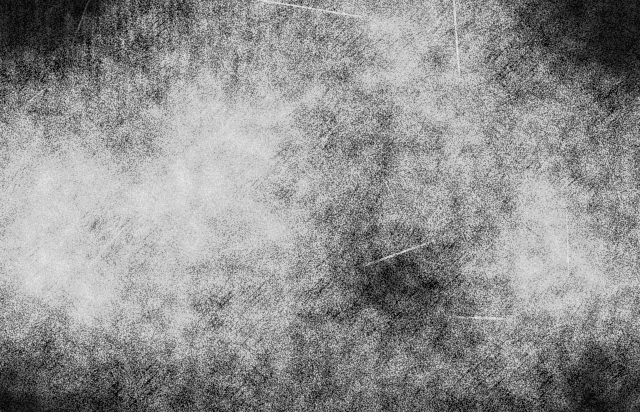
Give the GLSL for this texture, as a WebGL 1 fragment shader.

```glsl
precision highp float;
// Worn monochrome plate: cloudy stains, fine grit, brushed hairlines and pale scratches.
uniform vec2 u_resolution;

const float BASE_TONE = 0.635;
const float SHOULDER = 0.76;
const float DARKEST_TONE = 0.1;
const int FINE_SCRATCHES = 24;

float hash(vec2 p) {
  vec3 q = fract(p.xyx * vec3(0.1031, 0.1030, 0.0973));
  q += dot(q, q.yzx + 33.33);
  return fract((q.x + q.y) * q.z);
}

vec2 gradient(vec2 cell) {
  float a = 6.2832 * hash(cell);
  return vec2(cos(a), sin(a));
}

float gradientNoise(vec2 p) {
  vec2 i = floor(p), f = p - i;
  vec2 w = f * f * f * (f * (f * 6.0 - 15.0) + 10.0);
  vec2 e = vec2(1.0, 0.0);
  float low = mix(dot(gradient(i), f), dot(gradient(i + e.xy), f - e.xy), w.x);
  float high = mix(dot(gradient(i + e.yx), f - e.yx), dot(gradient(i + e.xx), f - e.xx), w.x);
  return mix(low, high, w.y);
}

vec2 rotate(vec2 p, float a) {
  float c = cos(a), s = sin(a);
  return vec2(c * p.x + s * p.y, c * p.y - s * p.x);
}

float fbm(vec2 p) {
  float sum = 0.0, amp = 0.5;
  for (int i = 0; i < 5; i++) {
    sum += amp * gradientNoise(p);
    p = rotate(p, 0.6) * 2.07 + 17.3;
    amp *= 0.62;
  }
  return sum;
}

// Soft elliptical stain
float stain(vec2 p, vec2 center, vec2 radius) {
  vec2 d = (p - center) / radius;
  return exp(-dot(d, d));
}

// Thin line between two points, fading towards its ends
float scratch(vec2 p, vec2 a, vec2 b, float width) {
  vec2 ab = b - a;
  float t = clamp(dot(p - a, ab) / dot(ab, ab), 0.0, 1.0);
  float d = length(p - a - t * ab);
  float soft = width + 0.7 / u_resolution.y;
  return (1.0 - smoothstep(0.3 * width, soft, d)) * sqrt(4.0 * t * (1.0 - t));
}

// Large light and dark areas
float cloudTone(vec2 p, vec2 uv) {
  vec2 q = p + 0.13 * vec2(fbm(p * 6.0 + 3.0), fbm(p * 6.0 + 41.0));
  float tone = BASE_TONE;
  tone -= 0.45 * stain(q, vec2(0.04, 1.0), vec2(0.34, 0.22));
  tone -= 0.38 * stain(q, vec2(1.5, 0.93), vec2(0.22, 0.26));
  tone -= 0.34 * stain(q, vec2(0.97, 0.30), vec2(0.17, 0.15));
  tone -= 0.16 * stain(q, vec2(0.87, 0.68), vec2(0.10, 0.25));
  tone += 0.20 * stain(q, vec2(0.60, 0.64), vec2(0.25, 0.18));
  tone += 0.20 * stain(q, vec2(0.28, 0.38), vec2(0.36, 0.20));
  tone += 0.21 * stain(q, vec2(0.93, 0.87), vec2(0.12, 0.09));
  tone += 0.20 * stain(q, vec2(1.31, 0.43), vec2(0.17, 0.14));
  tone += 0.15 * stain(q, vec2(0.06, 0.56), vec2(0.20, 0.15));
  tone -= 0.27 * (1.0 - smoothstep(0.0, 0.27, q.y));
  tone -= 0.24 * smoothstep(0.95, 1.4, length(uv * 2.0 - 1.0));
  return max(tone + 0.35 * fbm(p * 5.0 + 9.0), DARKEST_TONE);
}

// Sparse dark hairlines running along one direction, in patches
float hairlines(vec2 p, float angle, float seed) {
  vec2 d = rotate(p, angle);
  float patches = smoothstep(-0.1, 0.35, gradientNoise(p * 6.0 + seed));
  return patches * smoothstep(0.12, 0.5, gradientNoise(d * vec2(18.0, 170.0) + seed));
}

float fibres(vec2 p) {
  float topLeft = smoothstep(0.55, 0.95, p.y) * (1.0 - smoothstep(0.3, 1.1, p.x));
  float vertical = 0.22 * topLeft * gradientNoise(p * vec2(95.0, 9.0));
  float crossed = hairlines(p, 0.75, 70.0) + 0.7 * hairlines(p, 1.0, 23.0) + 0.6 * hairlines(p, -0.7, 51.0);
  return vertical - 0.2 * crossed;
}

float grit(vec2 p) {
  return 0.75 * gradientNoise(rotate(p, 0.4) * 285.0) + 0.4 * gradientNoise(rotate(p, 1.1) * 140.0);
}

float scratches(vec2 p, float aspect) {
  float sum = scratch(p, vec2(0.87, 0.35), vec2(1.06, 0.418), 0.0025);
  sum += scratch(p, vec2(0.60, 1.005), vec2(0.89, 0.957), 0.0016);
  sum += 0.9 * scratch(p, vec2(1.10, 1.02), vec2(1.116, 0.80), 0.0018);
  sum += 0.8 * scratch(p, vec2(1.10, 0.23), vec2(1.23, 0.226), 0.003);
  for (int i = 0; i < FINE_SCRATCHES; i++) {
    float k = float(i) * 7.0 + 1.0;
    vec2 start = vec2(hash(vec2(k, 1.0)) * aspect, hash(vec2(k, 2.0)));
    float angle = mix(0.5, 2.3, hash(vec2(k, 3.0)));
    float reach = mix(0.06, 0.22, hash(vec2(k, 4.0)));
    vec2 end = start + reach * vec2(cos(angle), sin(angle));
    sum += 0.6 * hash(vec2(k, 5.0)) * scratch(p, start, end, 0.001);
  }
  return sum * (0.9 + 0.6 * gradientNoise(p * 45.0));
}

void main() {
  vec2 uv = gl_FragCoord.xy / u_resolution;
  float aspect = u_resolution.x / u_resolution.y;
  vec2 p = vec2(uv.x * aspect, uv.y);

  float tone = cloudTone(p, uv);
  float wear = mix(1.0, 0.55, smoothstep(0.55, 0.9, tone)) * smoothstep(-0.1, 0.4, tone);
  float value = tone + wear * (0.62 * grit(p) + 0.42 * fbm(p * 24.0 + 5.0) + fibres(p));
  value += 0.42 * scratches(p, aspect);

  // Compress highlights to a pale grey and keep shadows just above black
  value -= 0.6 * max(value - SHOULDER, 0.0);
  gl_FragColor = vec4(vec3(clamp(value, 0.03, 0.92)), 1.0);
}
```
